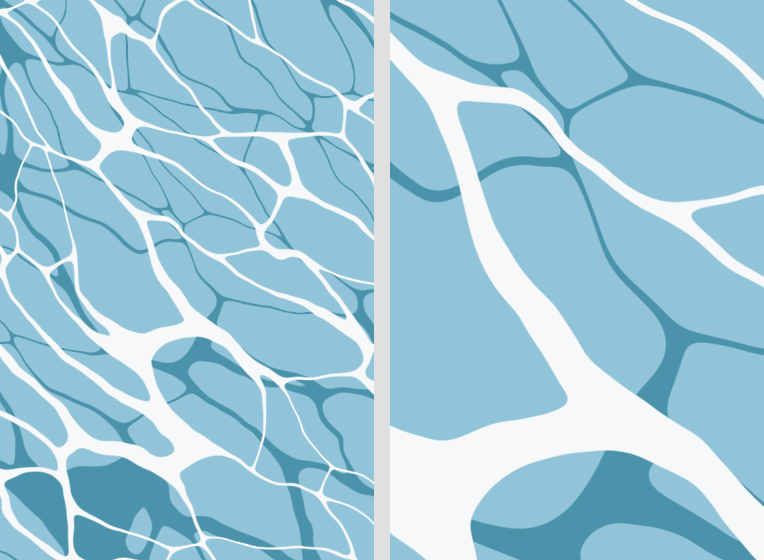
Left: the whole. Right: its middle third, enlarged.
Write a Shadertoy shader that draws this texture.

```glsl
// Flat water caustics: a white web of light over a teal web of shadow on pale blue.
#define FLOW_DIR vec2(0.78, -0.626)   // long axis of the cells
#define CELL_SCALE vec2(1.95, 4.5)    // cells per canvas width, along and across the flow
#define JITTER 0.92                   // irregularity of the cell sites
#define SLIVER_SHARE 0.65             // share of cells with a slender neighbour
#define HOLE_SHARE 0.45               // share of cells with a small hole nearby
#define HOLE_WEIGHT 0.10              // how much the holes shrink
#define WARP 0.14                     // bending of the strands
#define LIGHT_WIDTH vec2(0.0034, 0.0135)  // thin and thick half widths
#define LIGHT_WEBBING vec2(0.0055, 0.023) // rounding at the junctions
#define SHADE_WIDTH vec2(0.0022, 0.0105)
#define SHADE_WEBBING vec2(0.005, 0.023)

const vec3 WATER = vec3(0.57, 0.77, 0.85);
const vec3 LIGHT = vec3(0.965, 0.972, 0.978);
const vec3 SHADE = vec3(0.295, 0.575, 0.67);
const float ABSENT = -30.0;

vec3 hash3(vec2 p) {
    vec3 q = fract(vec3(p.xyx) * vec3(0.1031, 0.1030, 0.0973));
    q += dot(q, q.yxz + 33.33);
    return fract((q.xxy + q.yzz) * q.zyx);
}

// Smooth value noise, two channels
vec2 noise2(vec2 p) {
    vec2 i = floor(p), f = fract(p);
    f = f * f * f * (f * (f * 6.0 - 15.0) + 10.0);
    vec2 low = mix(hash3(i).xy, hash3(i + vec2(1, 0)).xy, f.x);
    vec2 high = mix(hash3(i + vec2(0, 1)).xy, hash3(i + vec2(1, 1)).xy, f.x);
    return mix(low, high, f.y);
}

// Site position (xy) and weight (z); slots: main cell, sliver beside it, small hole
vec3 cellSite(vec2 cell, int slot, float seed) {
    vec3 h = hash3(cell + seed);
    vec3 site = vec3(cell + 0.5 + JITTER * (h.xy - 0.5), 0.0);
    if (slot == 0) return site;
    vec3 e = hash3(cell + seed + float(slot) * 57.0);
    if (slot == 1) {
        float side = e.x < 0.5 ? -1.0 : 1.0;
        vec2 offset = vec2(0.6 * (e.y - 0.5), side * mix(0.28, 0.42, h.z));
        return vec3(site.xy + offset, e.z < SLIVER_SHARE ? -0.05 : ABSENT);
    }
    return vec3(cell + e.xy, e.z < HOLE_SHARE ? -HOLE_WEIGHT : ABSENT);
}

// Signed distance to a web of cell borders, in canvas widths
float webDistance(vec2 uv, float seed, vec2 widthRange, vec2 webbingRange) {
    vec2 bend = WARP * (noise2(uv * 3.2 + seed) - 0.5);
    bend += 0.3 * WARP * (noise2(uv * 8.5 + seed + 19.0) - 0.5);
    bend += 0.05 * WARP * (noise2(uv * 24.0 + seed + 7.0) - 0.5);
    vec2 q = uv + bend;
    vec2 across = vec2(-FLOW_DIR.y, FLOW_DIR.x);
    vec2 p = vec2(dot(q, FLOW_DIR), dot(q, across)) * CELL_SCALE;
    vec2 base = floor(p);

    // Strands swell together in patches drawn out along the flow
    float swell = smoothstep(0.1, 0.95, noise2(p * vec2(1.0, 0.85) + seed + 41.0).x);
    swell *= swell;
    float halfWidth = mix(widthRange.x, widthRange.y, swell);
    float webbing = mix(webbingRange.x, webbingRange.y, swell);

    // Owner of this point in the weighted cell diagram
    vec2 owner = vec2(0.0);
    float ownerPower = 1e5;
    for (int k = 0; k < 75; k++) {
        int n = k / 3;
        vec3 s = cellSite(base + vec2(n % 5 - 2, n / 5 - 2), k % 3, seed);
        float power = dot(p - s.xy, p - s.xy) - s.z;
        if (power < ownerPower) {
            ownerPower = power;
            owner = s.xy;
        }
    }

    // Smooth minimum over the borders rounds the cells
    float sum = 1e-9;
    for (int k = 0; k < 75; k++) {
        int n = k / 3;
        vec3 s = cellSite(base + vec2(n % 5 - 2, n / 5 - 2), k % 3, seed);
        vec2 gap = s.xy - owner;
        if (dot(gap, gap) > 1e-5) {
            float power = dot(p - s.xy, p - s.xy) - s.z;
            float border = 0.5 * (power - ownerPower) / length(gap * CELL_SCALE);
            sum += exp(-border / webbing);
        }
    }
    return -webbing * log(sum) - halfWidth;
}

// Edge one pixel wide, whatever the slope of the distance
float coverage(float dist) {
    float slope = length(vec2(dFdx(dist), dFdy(dist)));
    float edge = clamp(slope, 0.2 / iResolution.x, 1.2 / iResolution.x);
    return 1.0 - smoothstep(-edge, edge, dist);
}

void mainImage(out vec4 fragColor, in vec2 fragCoord) {
    vec2 uv = fragCoord / iResolution.x;
    float shade = webDistance(uv, 137.0, SHADE_WIDTH, SHADE_WEBBING);
    float light = webDistance(uv, 211.0, LIGHT_WIDTH, LIGHT_WEBBING);
    vec3 color = mix(WATER, SHADE, coverage(shade));
    color = mix(color, LIGHT, coverage(light));
    fragColor = vec4(color, 1.0);
}
```
